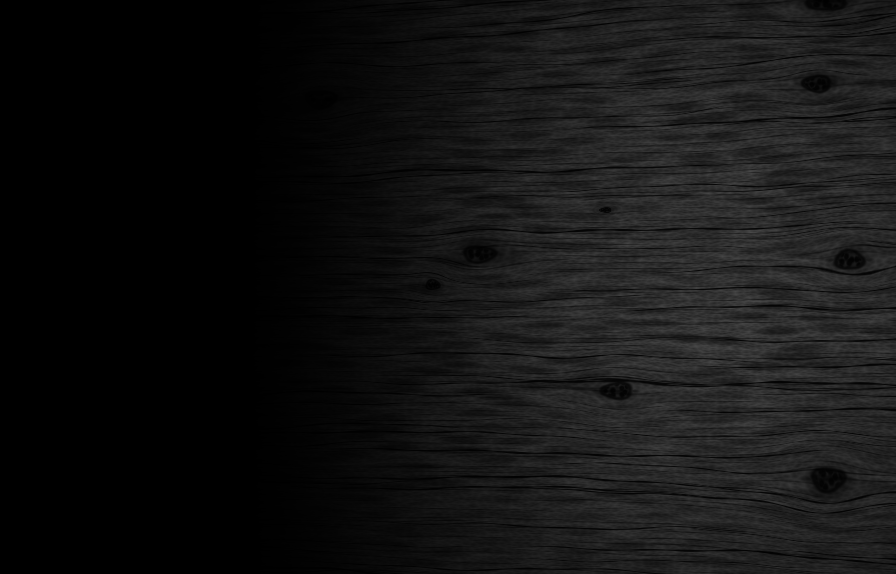
Write a Shadertoy shader that draws this texture.

```glsl
// Dark weathered timber with knots and long cracks, fading to black at the left.

const float WOOD_LIGHT = 0.265;      // brightest wood tone
const float FADE_START = 0.40;       // black up to here, in canvas heights
const float FADE_END = 1.20;         // fully lit from here on
const float EDGE_FALLOFF = 1.55;     // darkening toward top and bottom
const float GRAIN_FAN = 0.11;        // how far the grain fans out to the right
const float KNOT_SPREAD = 0.65;      // how strongly knots push the grain apart
const float CRACK_DEPTH = 0.86;
const float HAIRLINE_DEPTH = 0.50;

// Knots: centre xy, radii zw
const int KNOT_COUNT = 9;
const vec4 KNOTS[KNOT_COUNT] = vec4[KNOT_COUNT](
    vec4(1.439, 0.998, 0.030, 0.015),
    vec4(1.423, 0.854, 0.022, 0.013),
    vec4(0.835, 0.557, 0.025, 0.013),
    vec4(1.480, 0.547, 0.023, 0.015),
    vec4(1.075, 0.319, 0.024, 0.013),
    vec4(1.443, 0.165, 0.026, 0.019),
    vec4(0.754, 0.504, 0.011, 0.008),
    vec4(1.055, 0.634, 0.009, 0.004),
    vec4(0.559, 0.827, 0.024, 0.014));

vec2 hash2(vec2 p) {
    vec3 q = fract(p.xyx * vec3(0.1031, 0.1030, 0.0973));
    q += dot(q, q.yzx + 33.33);
    return fract((q.xx + q.yz) * q.zy);
}

// Distance to the nearest scattered point
float cellular(vec2 p) {
    vec2 id = floor(p);
    float nearest = 2.0;
    for (int j = -1; j <= 1; j++)
    for (int i = -1; i <= 1; i++) {
        vec2 cell = id + vec2(i, j);
        nearest = min(nearest, distance(p, cell + hash2(cell)));
    }
    return nearest;
}

float wander(float x, float phase) {
    return 0.5 * sin(x * 5.0 + phase) + 0.3 * sin(x * 11.0 + phase * 2.3)
         + 0.2 * sin(x * 23.0 + phase * 3.7);
}

// Bend the plane so that the fibres run along x and part around knots
vec2 grainSpace(vec2 p) {
    vec2 g = p;
    g.y -= GRAIN_FAN * (p.x - 1.0) * (p.y - 0.40);
    g.y += 0.006 * wander(p.x * 0.8, p.y * 6.0);
    for (int i = 0; i < KNOT_COUNT; i++) {
        vec2 d = p - KNOTS[i].xy;
        vec2 e = d / (KNOTS[i].zw * vec2(3.2, 3.6));
        g.y -= KNOT_SPREAD * d.y * exp(-dot(e, e));
    }
    return g;
}

// Tapered cracks, one per stretched cell
float cracks(vec2 g, float span, float rows, float halfWidth, float seed) {
    vec2 c = vec2(g.x / span, g.y * rows);
    vec2 id = floor(c);
    float pixel = 1.0 / iResolution.y;
    float ink = 0.0;
    for (int j = -1; j <= 1; j++)
    for (int i = -1; i <= 1; i++) {
        vec2 cell = id + vec2(i, j);
        vec2 h = hash2(cell + seed);
        float taper = max(0.0, 1.0 - abs(c.x - cell.x - h.x) / (0.4 + 0.6 * h.y));
        float middle = cell.y + fract(h.x * 7.3 + h.y * 3.1);
        middle += 0.16 * wander(g.x * 1.6, h.x * 20.0);
        float w = halfWidth * (0.3 + h.y) * sqrt(taper);
        w *= 0.8 + 0.3 * sin(g.x * 85.0 + h.x * 40.0);
        float coverage = clamp((w - abs(c.y - middle) / rows) / pixel + 0.5, 0.0, 1.0);
        ink = max(ink, coverage * smoothstep(0.0, 0.2, taper));
    }
    return ink;
}

// Multiplier for the dark cores, rims and growth rings
float knotShade(vec2 p) {
    float shade = 1.0;
    for (int i = 0; i < KNOT_COUNT; i++) {
        vec2 d = (p - KNOTS[i].xy) / KNOTS[i].zw;
        float r = length(d) + 0.10 * sin(3.0 * atan(d.y, d.x) + float(i) * 2.0);
        if (r > 5.0) continue;
        float core = 1.0 - smoothstep(0.75, 1.10, r);
        float rim = exp(-pow((r - 1.05) / 0.22, 2.0));
        float tail = exp(-pow(d.y / 0.22, 2.0)) * (1.0 - smoothstep(1.0, 2.0, abs(d.x)));
        float rings = (0.5 + 0.5 * sin(r * 9.0)) * exp(-0.75 * r);
        float fill = mix(0.12, 0.60, smoothstep(0.25, 0.75, cellular(d * vec2(2.6, 1.3) + float(i) * 9.0)));
        shade *= mix(1.0 - 0.45 * rings, fill, core);
        shade *= 1.0 - 0.75 * max(rim, 0.7 * tail);
    }
    return shade;
}

void mainImage(out vec4 fragColor, in vec2 fragCoord) {
    vec2 p = fragCoord / iResolution.y;
    vec2 g = grainSpace(p);

    // Fibres, grit and dark weathered streaks
    float fibre = cellular(g * vec2(13.0, 120.0));
    float grit = cellular(g * vec2(85.0, 300.0) + 17.0);
    float streak = 1.0 - smoothstep(0.12, 0.48, cellular(g * vec2(8.0, 46.0) + 5.0));
    float blotch = 0.5 + 0.5 * sin(p.x * 8.0 + 2.0 * sin(p.y * 7.0)) * sin(p.y * 10.0 + 2.0 * sin(p.x * 5.0));
    float wood = 0.50 + 0.34 * fibre + 0.34 * grit;
    wood *= 1.0 - streak * (0.12 + 0.32 * blotch);
    wood *= 0.92 + 0.12 * blotch;

    // Cracks and knots
    wood *= 1.0 - CRACK_DEPTH * cracks(g, 0.55, 27.0, 0.0016, 3.0);
    wood *= 1.0 - HAIRLINE_DEPTH * cracks(g, 0.17, 58.0, 0.0009, 41.0);
    wood *= knotShade(p);

    // Light falls off to the left and toward the long edges
    float light = smoothstep(FADE_START, FADE_END, p.x);
    light *= exp(-EDGE_FALLOFF * pow(p.y - 0.48, 2.0));
    light *= 1.0 - 0.14 * smoothstep(1.25, 1.60, p.x);

    fragColor = vec4(vec3(WOOD_LIGHT * wood * light), 1.0);
}
```
